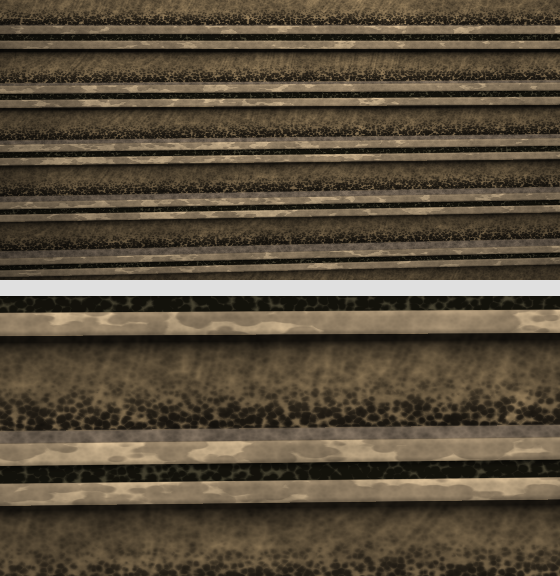
Top: the whole. Bottom: its middle third, enlarged.
Reproduce this texture procedurally as a Shadertoy shader.

```glsl
// Weathered concrete wall with five pairs of pale horizontal rails, seen slightly askew.
// Each pair is a ledge, an upper rail, a mossy gap and a lower rail casting a shadow;
// cellular noise makes grime and flaking, and sines along arcs make the trowel strokes.

vec2 hash2(vec2 p) {
    vec3 q = fract(p.xyx * vec3(0.1031, 0.103, 0.0973));
    q += dot(q, q.yzx + 33.33);
    return fract((q.xx + q.yz) * q.zy);
}

// Distance to the nearest jittered cell point
float cellular(vec2 p) {
    vec2 cell = floor(p), f = p - cell;
    float nearest = 4.0;
    for (int y = -1; y <= 1; y++)
        for (int x = -1; x <= 1; x++) {
            vec2 offset = vec2(x, y);
            vec2 d = offset + hash2(cell + offset + 57.0) - f;
            nearest = min(nearest, dot(d, d));
        }
    return sqrt(nearest);
}

float mottle(vec2 p) {
    return 0.5 * cellular(p) + 0.3 * cellular(p * 2.1 + 7.0) + 0.2 * cellular(p * 4.3 + 19.0);
}

// Fans of curved scratches, cross-faded between neighbouring fan centres
float trowelStrokes(vec2 p, float row) {
    float x = p.x * 2.6 + row * 0.37, sum = 0.0;
    for (int i = 0; i < 2; i++) {
        float fan = floor(x) + float(i);
        vec2 rnd = hash2(vec2(fan, row * 11.0 + 3.0));
        vec2 toCentre = vec2((x - fan) / 2.6 + 0.1 + 0.4 * rnd.x, p.y - row * 0.2 + 0.1 + 0.3 * rnd.y);
        float r = length(toCentre * vec2(1.0, 0.8));
        float lines = sin(r * 210.0 + 3.0 * sin(r * 47.0)) + 0.8 * sin(r * 395.0 + 4.0 * sin(r * 83.0));
        sum += lines * (1.0 - abs(x - fan));
    }
    return sum;
}

// Depth below the top edge of the centre of upper rail k
float railDepth(float k, float u) {
    return 0.107 + (0.216 - 0.0116 * u) * k - 0.0022 * k * k;
}

float band(float t, float top, float bottom, float blur) {
    return smoothstep(-blur, blur, t - top) * smoothstep(-blur, blur, bottom - t);
}

void mainImage(out vec4 fragColor, in vec2 fragCoord) {
    float u = fragCoord.x / iResolution.x;
    float v = 1.0 - fragCoord.y / iResolution.y;
    vec2 p = vec2(u * 2.0, v);
    float blur = 0.8 / iResolution.y;

    float grain = cellular(p * vec2(105.0, 125.0));
    float grit = mottle(p * vec2(38.0, 48.0) + 5.0);
    float stain = mottle(p * vec2(5.0, 8.0));
    float flakes = mottle(p * vec2(9.0, 24.0) + 31.0);

    // Trowelled wall
    float row = 0.0;
    for (int i = 0; i < 5; i++) row += step(railDepth(float(i), u), v);
    float tone = 0.98 + 0.5 * (stain - 0.45) + 0.65 * (grit - 0.45) + 0.2 * (grain - 0.5);
    tone += trowelStrokes(p, row) * (0.03 + 0.07 * smoothstep(0.35, 0.6, stain));
    vec3 color = vec3(0.385, 0.325, 0.235) * tone * (1.03 - 0.045 * row);

    for (int i = 0; i < 5; i++) {
        float k = float(i);
        float t = v - railDepth(k, u);
        float halfRail = 0.0143 - 0.0006 * k;
        float ledge = 0.004 + 0.0055 * k;
        float lower = 0.053 - 0.0027 * k;

        // Speckled grime gathering above the ledge
        float above = -t - halfRail - ledge;
        float grime = smoothstep(0.075, 0.0, above) * step(0.0, above);
        color *= 1.0 - 0.72 * grime * smoothstep(0.62, 0.3, grain * 0.5 + grit * 0.5 + 0.22 - 0.3 * grime);

        // Shadow under the lower rail
        float below = t - lower - halfRail;
        float shade = exp(-max(below - 0.010 + 0.002 * k, 0.0) / 0.016);
        color *= 1.0 - (0.88 - 0.07 * k) * shade * step(0.0, below);

        // Ledge top, with a ragged dark back edge
        vec3 ledgeColor = vec3(0.37, 0.325, 0.275) * (0.65 + 0.8 * grit);
        ledgeColor *= 1.0 - 0.45 * smoothstep(0.006, 0.0, ledge - above - ledge + (grit - 0.5) * 0.01 + ledge);
        color = mix(color, ledgeColor, band(t, -halfRail - ledge, -halfRail, blur + 0.001));

        // Mossy gap
        vec3 gapColor = mix(vec3(0.065, 0.06, 0.038), vec3(0.29, 0.27, 0.2),
                            0.75 * smoothstep(0.42, 0.72, 0.5 * grain + 0.5 * grit + 0.2 * (stain - 0.4)));
        gapColor *= 0.55 + 0.45 * smoothstep(halfRail, halfRail + 0.009, t);
        color = mix(color, gapColor, band(t, halfRail, lower - halfRail, blur));

        // Both rail faces, with pale flaked patches left of the middle
        float wear = 0.17 * exp(-0.5 * (k - 2.4) * (k - 2.4) - 11.0 * (u - 0.32) * (u - 0.32));
        float flaked = smoothstep(0.5, 0.58, flakes + wear - 0.04);
        vec3 railColor = mix(vec3(0.5, 0.435, 0.345), vec3(0.69, 0.605, 0.48), 0.8 * flaked);
        railColor *= 0.97 + 0.35 * (stain - 0.45) + 0.3 * (grit - 0.45);
        for (int j = 0; j < 2; j++) {
            float s = t - lower * float(j);
            float edge = 1.0 + 0.12 * smoothstep(-0.4, -0.9, s / halfRail) - 0.22 * smoothstep(0.5, 1.0, s / halfRail);
            color = mix(color, railColor * edge, band(s, -halfRail, halfRail, blur));
        }
    }

    // Light pooled right of the middle, fading to the corners
    vec2 away = (vec2(u, v) - vec2(0.58, 0.33)) * vec2(0.95, 0.6);
    fragColor = vec4(color * (1.17 - 1.1 * dot(away, away)), 1.0);
}
```
